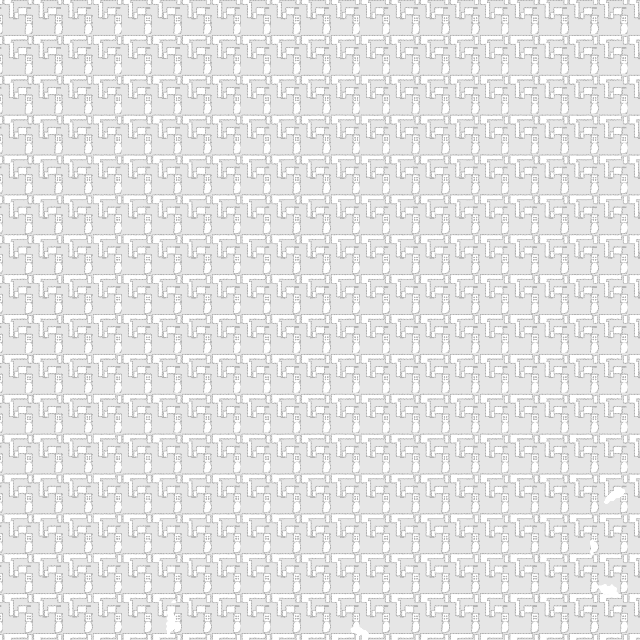
A three.js fragment shader for this pattern:

```glsl
// Pale grey interlocking steps with white gaps, stippled outlines and a few worn patches.
varying vec2 vUv;

float hash(float n) {
  return fract(sin(n * 12.99) * 4375.85);
}

vec2 gradientAt(vec2 cell) {
  float angle = 6.2832 * hash(dot(cell, vec2(1.37, 7.91)));
  return vec2(cos(angle), sin(angle));
}

float gradientNoise(vec2 p) {
  vec2 i = floor(p), f = fract(p);
  vec2 u = f * f * (3.0 - 2.0 * f);
  float low = mix(dot(gradientAt(i), f),
                  dot(gradientAt(i + vec2(1, 0)), f - vec2(1, 0)), u.x);
  float high = mix(dot(gradientAt(i + vec2(0, 1)), f - vec2(0, 1)),
                   dot(gradientAt(i + 1.0), f - 1.0), u.x);
  return mix(low, high, u.y);
}

// Signed distance to a box given by two opposite corners
float box(vec2 p, vec2 a, vec2 b) {
  vec2 d = abs(p - 0.5 * (a + b)) - 0.5 * (b - a);
  return length(max(d, 0.0)) + min(max(d.x, d.y), 0.0);
}

float ellipse(vec2 p, vec2 radius) {
  return (length(p / radius) - 1.0) * min(radius.x, radius.y);
}

float cover(float d) {
  return 1.0 - smoothstep(-0.5, 0.5, d);
}

// White openings of one tile, y running down
float openings(vec2 p, float column) {
  float barEnd = 27.0 + 1.5 * hash(column + 3.0);
  float d = box(p, vec2(1.5, 1.8), vec2(barEnd, 6.0));
  d = min(d, box(p, vec2(1.5, 5.0), vec2(9.0, 11.0)));
  d = min(d, box(p, vec2(8.0, 10.0), vec2(11.5, 27.0)));
  d = min(d, box(p, vec2(18.5, 16.5), vec2(27.5, 23.5)));
  d = min(d, box(p, vec2(14.5, 22.0), vec2(17.5, 28.0)));
  d = min(d, box(p, vec2(30.5, 3.0), vec2(34.0, 11.0)));
  d = min(d, box(p, vec2(27.5, 25.5), vec2(34.0, 34.0)));
  d = min(d, ellipse(p - vec2(31.0, 40.5), vec2(3.8, 6.0)));
  return min(d, box(p, vec2(27.0, 43.0), vec2(31.5, 47.0)));
}

// Dark dashes and the crossed dots beside the steps
float darkMarks(vec2 p) {
  float d = box(p, vec2(28.0, 15.0), vec2(33.5, 17.0));
  d = min(d, box(p, vec2(11.5, 28.0), vec2(16.5, 29.6)));
  for (int i = 0; i < 4; i++) {
    float t = float(i) * 2.8;
    d = min(d, length(p - vec2(26.6 + t, 25.5 + t)) - 1.0);
    d = min(d, length(p - vec2(35.0 - t, 25.5 + t)) - 1.0);
  }
  return d;
}

// Irregular worn patch, slanted by its lean
float wornPatch(vec2 p, vec2 center, vec2 radius, float lean) {
  vec2 q = p - center;
  q.x += lean * q.y;
  return ellipse(q, radius) + 5.0 * gradientNoise(p * 0.16);
}

void main() {
  // The canvas is 768 units wide; y runs down from its top
  vec2 p = vec2(vUv.x, 1.0 - vUv.y) * 768.0;
  vec2 tileSize = vec2(35.72, 47.85);
  vec2 grid = (p - vec2(3.9, 41.4)) / tileSize;
  vec2 local = fract(grid) * tileSize;

  // Slightly rough edges vary by column and recur in every row
  vec2 rough = vec2(p.x, local.y) * 0.45;
  local += 0.4 * vec2(gradientNoise(rough), gradientNoise(rough + 19.0));

  float gap = openings(local, floor(grid.x));
  float outline = cover(abs(gap - 0.8) - 0.65);
  float stipple = smoothstep(0.1, 0.6, sin(local.x * 1.9) * sin(local.y * 1.9) + 0.1);

  vec3 color = vec3(0.90);
  color = mix(color, vec3(1.0), cover(gap));
  color = mix(color, vec3(mix(0.80, 0.69, stipple)), outline);
  color = mix(color, vec3(0.70), cover(darkMarks(local)));

  // Worn patches near the lower edge
  float worn = wornPatch(p, vec2(738, 594), vec2(8, 8), 1.0);
  worn = min(worn, wornPatch(p, vec2(712, 655), vec2(3, 7), 0.0));
  worn = min(worn, wornPatch(p, vec2(730, 708), vec2(11, 7), -0.6));
  worn = min(worn, wornPatch(p, vec2(205, 746), vec2(5, 19), 0.1));
  worn = min(worn, wornPatch(p, vec2(432, 758), vec2(8, 6), -0.7));
  color = mix(color, vec3(1.0), cover(worn));

  gl_FragColor = vec4(color, 1.0);
}
```
